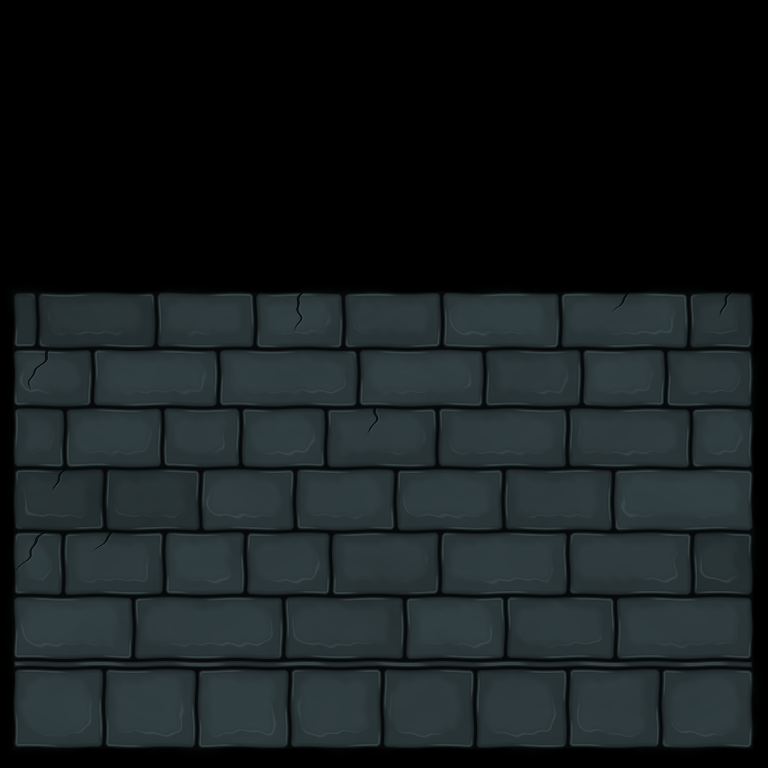
A WebGL 1 fragment shader for this texture:

```glsl
precision highp float;
uniform vec2 u_resolution;

#define WALL_MIN vec2(0.017, 0.025)
#define WALL_MAX vec2(0.981, 0.620)
#define GAP 0.0017
#define CORNER 0.006
#define BEVEL 0.017
#define CRACK_SHARE 0.20
#define FACE vec3(0.184, 0.233, 0.243)
#define SHADE vec3(0.155, 0.197, 0.206)
#define RIM vec3(0.300, 0.375, 0.380)
#define MORTAR vec3(0.022, 0.032, 0.035)

float hash(vec2 p) {
  return fract(sin(dot(p, vec2(127.1, 311.7))) * 43758.5);
}

// Layered, warped sines: soft painterly patches in -1..1
float patches(vec2 p) {
  float sum = 0.0, amp = 0.55;
  for (int i = 0; i < 4; i++) {
    p += 0.6 * sin(p.yx * 1.3 + 1.7);
    sum += amp * sin(p.x) * cos(p.y);
    p = mat2(1.5, 1.1, -1.1, 1.5) * p + 2.3;
    amp *= 0.55;
  }
  return sum;
}

float roundBox(vec2 p, vec2 halfSize, float r) {
  vec2 q = abs(p) - halfSize + r;
  return length(max(q, 0.0)) + min(max(q.x, q.y), 0.0) - r;
}

// Top edge of each course; 6 is the thin ledge, 7 the base
float courseTop(float k) {
  if (k > 7.5) return WALL_MIN.y;
  if (k > 6.5) return 0.130;
  return WALL_MAX.y - 0.079 * k + 0.0078 * sin(0.65 * k);
}

// Joint spacing of a course: start, pitch, sway, phase
vec4 courseLayout(float k) {
  if (k < 0.5) return vec4(0.0365, 0.1413, 0.026, 0.5);
  if (k < 1.5) return vec4(0.1576, 0.1456, 0.0365, -1.58);
  if (k < 2.5) return vec4(0.051, 0.1358, 0.035, 1.3);
  if (k < 3.5) return vec4(0.1263, 0.1328, 0.0104, 1.9);
  if (k < 4.5) return vec4(0.052, 0.1365, 0.0326, 1.2);
  if (k < 5.5) return vec4(0.1628, 0.1693, 0.039, 0.3);
  if (k < 6.5) return vec4(2.0, 0.0, 0.0, 0.0);
  return vec4(0.1354, 0.1208, 0.0, 0.0);
}

void main() {
  vec2 uv = gl_FragCoord.xy / u_resolution;
  float px = 1.0 / min(u_resolution.x, u_resolution.y);
  vec2 p = uv + 0.0007 * sin(uv.yx * vec2(95.0, 70.0) + vec2(0.0, 2.0));

  // Find the course and the joints on both sides
  float course = 0.0;
  for (int i = 1; i < 8; i++) {
    if (p.y < courseTop(float(i))) course = float(i);
  }
  vec4 layout = courseLayout(course);
  float left = WALL_MIN.x, right = WALL_MAX.x, column = 0.0;
  for (int i = 0; i < 8; i++) {
    float k = float(i);
    float x = layout.x + layout.y * k + layout.z * sin(1.05 * k + layout.w);
    if (x > WALL_MAX.x - 0.06) x = WALL_MAX.x;
    if (x <= p.x) {
      left = max(left, x);
      column = k + 1.0;
    } else right = min(right, x);
  }

  // Brick shape in its own coordinates
  vec2 low = vec2(left, courseTop(course + 1.0));
  vec2 high = vec2(right, courseTop(course));
  vec2 halfSize = 0.5 * (high - low) - GAP;
  vec2 q = p - 0.5 * (low + high);
  vec2 id = vec2(column, course);
  float seed = hash(id + 3.1);
  float tall = step(0.02, halfSize.y);
  float d = roundBox(q, halfSize, min(CORNER, halfSize.y * 0.4));

  // Painted face with a worn inner bevel
  float tone = patches(uv * vec2(24.0, 34.0) + seed * 40.0);
  float waver = 0.0035 * sin(q.x * 75.0 + seed * 20.0) * cos(q.y * 90.0)
              + 0.0012 * sin(q.x * 260.0 + q.y * 190.0 + seed * 9.0);
  float inner = roundBox(q - vec2(-0.003, 0.004), halfSize - BEVEL, 0.012) + waver;
  float lit = mix(0.55, smoothstep(0.007, -0.007, inner), tall);
  vec3 color = mix(SHADE, FACE, clamp(lit * 0.8 + 0.25 + 0.3 * tone, 0.0, 1.2));
  color *= 0.95 + 0.09 * hash(id + 8.7) - 0.12 * step(0.88, seed);
  color *= mix(0.62, 1.0, smoothstep(0.0, 0.007, -d));

  // Hairline along the bevel, strongest low and to one side
  float side = hash(id + 5.3) > 0.35 ? 1.0 : -1.0;
  float lower = smoothstep(0.1, -0.7, q.y / halfSize.y - 0.6 * side * q.x / halfSize.x);
  float hairline = 1.0 - smoothstep(0.0004, 0.0007 + px, abs(inner - 0.002));
  color = mix(color, RIM, 0.34 * tall * hairline * lower * smoothstep(-0.4, 0.5, tone + 0.2));

  // Broken highlight just inside the outer edge
  float rim = 1.0 - smoothstep(0.0003, 0.0006 + px, abs(d + 0.0028));
  float chipped = smoothstep(-0.2, 0.7, sin(q.x * 48.0 + q.y * 60.0 + seed * 30.0));
  color = mix(color, RIM, rim * (0.08 + 0.42 * chipped));

  // Tapering cracks from the top of a few bricks
  float depth = halfSize.y - q.y;
  float reach = mix(0.025, 0.065, hash(id + 1.9));
  float path = q.x - halfSize.x * (hash(id + 6.1) - 0.2) + depth * (0.25 + seed * 0.6)
             + 0.004 * sin(depth * 130.0 + seed * 8.0) + 0.0015 * sin(depth * 330.0);
  float width = 0.0013 * (1.0 - depth / reach);
  float cracked = tall * step(hash(id + 12.4), CRACK_SHARE) * smoothstep(reach, reach * 0.7, depth);
  float glint = 1.0 - smoothstep(0.0, px + 0.0005, abs(path - 0.0024));
  color = mix(color, RIM, 0.25 * cracked * glint);
  color = mix(color, MORTAR, 0.85 * cracked * (1.0 - smoothstep(width, width + px, abs(path))));

  // Mortar, then a faint smudged border fading to black
  color = mix(color, MORTAR, smoothstep(-0.6 * px - 0.0004, 0.6 * px, d));
  float outside = roundBox(p - 0.5 * (WALL_MIN + WALL_MAX), 0.5 * (WALL_MAX - WALL_MIN), 0.002);
  float smudge = exp(-max(outside, 0.0) / 0.004) * smoothstep(-0.3, 0.6, patches(uv * 30.0));
  color = mix(color, MORTAR * 0.8 * smudge, smoothstep(-px, px, outside));

  gl_FragColor = vec4(color, 1.0);
}
```
